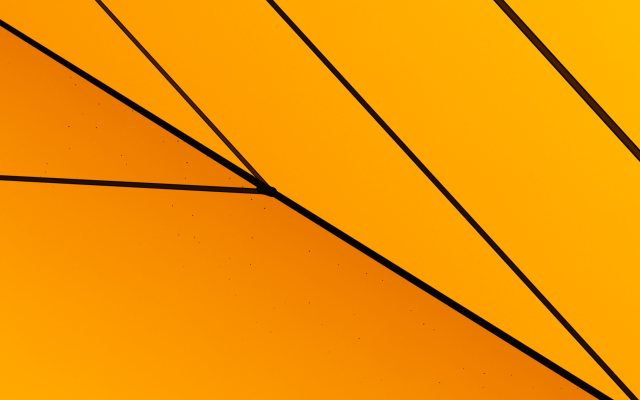
Give the GLSL for this background, as a Shadertoy shader.

```glsl
// Backlit amber fabric panels divided by dark tapering struts that meet at a joint.

const vec2 JOINT = vec2(0.680, 0.520);
const vec2 RIDGE_NORMAL = vec2(0.528, 0.849);
const vec3 INK = vec3(0.045, 0.012, 0.0);
const vec3 BROWN = vec3(0.27, 0.115, 0.01);

float hash(vec2 p) {
    vec3 q = fract(vec3(p.xyx) * 0.1031);
    q += dot(q, q.yzx + 33.33);
    return fract((q.x + q.y) * q.z);
}

float valueNoise(vec2 p) {
    vec2 cell = floor(p);
    vec2 f = fract(p);
    f = f * f * (3.0 - 2.0 * f);
    float low = mix(hash(cell), hash(cell + vec2(1.0, 0.0)), f.x);
    float high = mix(hash(cell + vec2(0.0, 1.0)), hash(cell + 1.0), f.x);
    return mix(low, high, f.y);
}

// Amber whose red falls off as the light level (its green) drops
vec3 amber(float level) {
    float shade = max(0.67 - level, 0.0);
    return vec3(1.0 - 2.2 * shade * shade, level, 0.0);
}

// Light through the fabric on either side of the ridge
float panelLight(vec2 p) {
    float height = dot(p - JOINT, RIDGE_NORMAL);
    float upper = 0.585 + 0.10 * height + 0.035 * p.x;
    float lower = mix(0.465, 0.67, pow(clamp(-height / 0.8, 0.0, 1.0), 0.85));
    return height > 0.0 ? upper : lower;
}

// Tapered strut with a dark rim and a core of its own colour
vec3 drawStrut(vec3 base, vec2 p, vec2 a, vec2 b, vec2 halfWidth, vec3 core, float pixel) {
    vec2 axis = b - a;
    float t = clamp(dot(p - a, axis) / dot(axis, axis), 0.0, 1.0);
    float radius = mix(halfWidth.x, halfWidth.y, t);
    float d = length(p - a - axis * t);
    float cover = 1.0 - smoothstep(-0.75 * pixel, 0.75 * pixel, d - radius);
    float rim = smoothstep(0.35, 0.95, d / radius);
    return mix(base, mix(core, INK, rim), cover);
}

// Sparse dust, one possible speck per grid cell
float dust(vec2 p, float scale, float density, float pixel) {
    vec2 cell = floor(p * scale);
    vec2 center = 0.25 + 0.5 * vec2(hash(cell + 17.0), hash(cell + 41.0));
    float radius = 0.0006 + 0.0012 * hash(cell + 73.0);
    float d = length(fract(p * scale) - center) / scale;
    float present = step(hash(cell + 5.0), density);
    return present * (1.0 - smoothstep(radius - pixel * 0.5, radius + pixel * 0.5, d));
}

void mainImage(out vec4 fragColor, in vec2 fragCoord) {
    float pixel = 1.0 / iResolution.y;
    vec2 p = fragCoord * pixel;
    p.x *= 1.6 * iResolution.y / iResolution.x;

    // Fabric with faint mottling and fine grain
    float mottling = valueNoise(p * 9.0) - 0.5;
    float grain = valueNoise(p * 260.0) - 0.5;
    vec3 color = amber(panelLight(p) + 0.006 * mottling + 0.008 * grain);

    // Dust gathers below the ridge
    float height = dot(p - JOINT, RIDGE_NORMAL);
    float gather = smoothstep(-0.42, -0.04, height) * step(height, 0.0);
    color *= 1.0 - 0.5 * gather * dust(p, 55.0, 0.07, pixel);

    // Outer struts
    vec3 dim = mix(INK, BROWN, 0.45);
    color = drawStrut(color, p, vec2(1.146, 1.11), vec2(1.70, 0.50),
                      vec2(0.0095, 0.0105), BROWN, pixel);
    color = drawStrut(color, p, vec2(0.573, 1.11), vec2(1.688, -0.11),
                      vec2(0.0065, 0.0075), dim, pixel);

    // Struts running into the joint
    color = drawStrut(color, p, vec2(0.144, 1.11), JOINT,
                      vec2(0.005, 0.006), BROWN, pixel);
    color = drawStrut(color, p, vec2(-0.10, 0.561), JOINT,
                      vec2(0.0062, 0.007), dim, pixel);

    // Ridge and its thickened joint
    color = drawStrut(color, p, vec2(-0.08, 0.994), JOINT,
                      vec2(0.0065, 0.0095), INK, pixel);
    color = drawStrut(color, p, JOINT, vec2(1.617, -0.062),
                      vec2(0.0088, 0.0095), INK, pixel);
    color = drawStrut(color, p, vec2(0.652, 0.528), JOINT,
                      vec2(0.011, 0.0125), INK, pixel);

    fragColor = vec4(clamp(color, 0.0, 1.0), 1.0);
}
```
